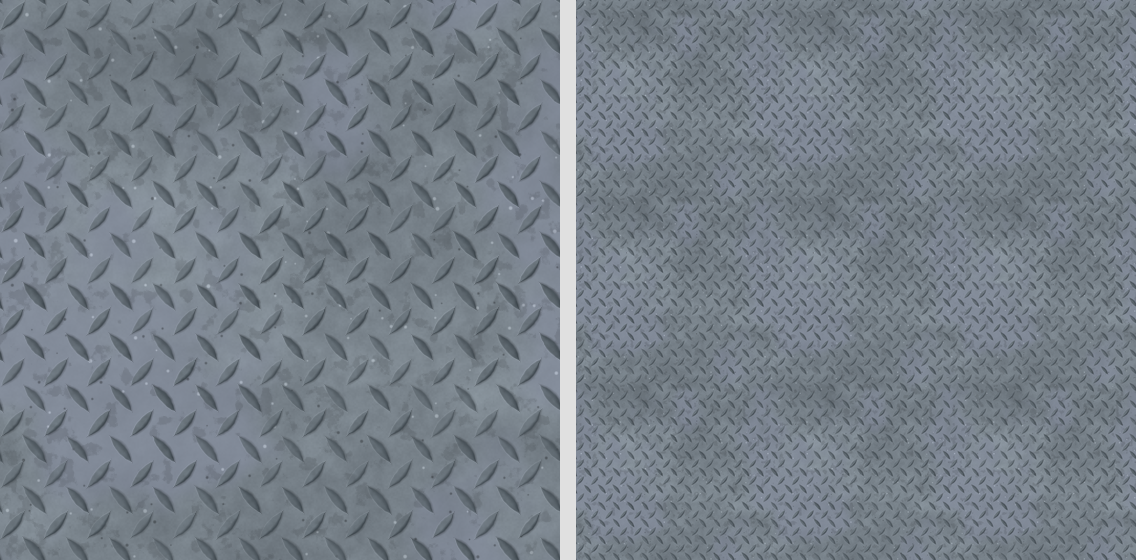
Left: one tile. Right: repeated 3 by 3.
A Shadertoy shader for this texture:

```glsl
// Worn steel tread plate: leaf-shaped lugs leaning alternately right and left.

const vec2 REPEATS = vec2(13.0, 11.0);       // lugs of each lean, across and down
const vec2 LUG_SIZE = vec2(0.0079, 0.0295);  // half width, half length
const vec3 STEEL_DARK = vec3(0.415, 0.45, 0.48);
const vec3 STEEL_PALE = vec3(0.565, 0.61, 0.645);
const vec3 STEEL_BLUE = vec3(0.52, 0.55, 0.62);
const vec3 LUG_FACE = vec3(0.42, 0.46, 0.49);
const vec3 LUG_DARK = vec3(0.20, 0.235, 0.26);

float hash(vec2 p) {
    vec3 q = fract(p.xyx * vec3(0.1031, 0.1030, 0.0973));
    q += dot(q, q.yzx + 33.33);
    return fract((q.x + q.y) * q.z);
}

// Value noise that wraps after a whole number of cells
float noise(vec2 uv, vec2 cells, float seed) {
    vec2 p = uv * cells;
    vec2 i = floor(p), f = fract(p);
    f = f * f * (3.0 - 2.0 * f);
    vec2 a = mod(i, cells) + seed, b = mod(i + 1.0, cells) + seed;
    return mix(mix(hash(a), hash(vec2(b.x, a.y)), f.x),
               mix(hash(vec2(a.x, b.y)), hash(b), f.x), f.y);
}

float fbm(vec2 uv, vec2 cells, float seed) {
    float sum = 0.0, gain = 0.5;
    for (int k = 0; k < 5; k++) {
        sum += gain * noise(uv, cells, seed + float(k) * 17.0);
        cells *= 2.0;
        gain *= 0.5;
    }
    return sum / 0.97;
}

// Sparse round specks, one possible per grid cell
float specks(vec2 uv, float cells, float density, float seed, float pixel) {
    vec2 p = uv * cells;
    vec2 id = mod(floor(p), cells) + seed;
    vec2 centre = 0.3 + 0.4 * vec2(hash(id + 3.1), hash(id + 7.7));
    float radius = mix(0.06, 0.17, hash(id + 11.3));
    float soft = pixel * cells;
    float dist = length(fract(p) - centre);
    return step(hash(id), density) * (1.0 - smoothstep(radius - soft, radius + soft, dist));
}

// Bare plate: broad smudges, cloudy stains, fine mottling and grain
vec3 plate(vec2 uv, float pixel) {
    float smudge = fbm(uv, vec2(3.0, 5.0), 5.0) - 0.5;
    float stain = fbm(uv, vec2(14.0), 41.0) - 0.5;
    float mottle = fbm(uv, vec2(56.0), 83.0) - 0.5;
    float grain = noise(uv, vec2(320.0), 131.0) - 0.5;
    float tone = 0.5 + 1.1 * smudge + 0.55 * stain + 0.35 * mottle + 0.12 * grain;
    vec3 color = mix(STEEL_DARK, STEEL_PALE, clamp(tone, 0.0, 1.0));
    float tint = smoothstep(0.45, 0.7, fbm(uv, vec2(5.0), 211.0));
    color = mix(color, STEEL_BLUE, 0.6 * tint);
    float pitting = smoothstep(0.6, 0.72, fbm(uv, vec2(40.0), 307.0));
    color *= 1.0 - 0.1 * pitting;
    color += 0.16 * specks(uv, 52.0, 0.05, 19.0, pixel);
    return color * (1.0 - 0.3 * specks(uv, 64.0, 0.03, 61.0, pixel));
}

// One lattice of raised lugs; lean is +1 to the right, -1 to the left
vec3 addLugs(vec3 color, vec2 uv, vec2 offset, float lean, float pixel) {
    vec2 grid = uv * REPEATS - offset;
    vec2 cell = floor(grid + 0.5);
    vec2 p = (grid - cell) / REPEATS;
    vec2 id = mod(cell, REPEATS) + 50.0 * (lean + 2.0);

    // Local frame: across points to the right-hand flank
    float along = dot(p, vec2(lean * 0.645, 0.765));
    float across = dot(p, vec2(0.765, -lean * 0.645));
    vec2 size = LUG_SIZE * mix(0.92, 1.06, hash(id + 2.3));
    float t = along / size.y;
    across += 0.0015 * (t * t - 0.3);
    across += 0.0012 * (noise(uv, vec2(160.0), 9.0) - 0.5);
    float halfWidth = size.x * (1.0 - t * t);
    float d = abs(across) - halfWidth;
    float flank = clamp(across / max(halfWidth, 0.001), -1.0, 1.0);
    float right = smoothstep(-0.2, 0.6, flank);

    // Wear follows both the single lug and its neighbourhood
    float wear = 0.55 * hash(id + 8.9) + 0.9 * (fbm(uv, vec2(4.0), 401.0) - 0.25);
    float relief = mix(1.05, 0.5, clamp(wear, 0.0, 1.0));

    // Soft shadow on the right, thin lit rim on the left
    float near = 1.0 - smoothstep(0.0, 0.005, d);
    color *= 1.0 - 0.22 * relief * near * right;
    float rim = 1.0 - smoothstep(0.0, 0.0022, abs(d - 0.0008));
    color += 0.045 * relief * rim * (1.0 - right);

    // Face darkens towards the right flank, more so when leaning right
    float rightLean = 0.5 + 0.5 * lean;
    float edge = smoothstep(mix(-0.4, 0.1, rightLean), 1.0, flank);
    float shade = mix(0.24, 0.04, rightLean) + mix(0.4, 0.85, rightLean) * edge;
    shade += 0.3 * smoothstep(0.2, 0.95, -lean * 0.0 - t) * (1.0 - rightLean);
    vec3 face = mix(LUG_FACE, LUG_DARK, clamp(shade, 0.0, 1.0));
    face *= 0.9 + 0.2 * fbm(uv, vec2(90.0), 503.0);
    face = mix(color, face, clamp(relief + 0.1, 0.0, 1.0));
    return mix(color, face, 1.0 - smoothstep(-pixel, pixel, d));
}

void mainImage(out vec4 fragColor, in vec2 fragCoord) {
    vec2 uv = fragCoord / iResolution.xy;
    float pixel = 1.0 / iResolution.y;
    vec3 color = plate(uv, pixel);
    color = addLugs(color, uv, vec2(0.305, 0.685), 1.0, pixel);
    color = addLugs(color, uv, vec2(0.812, 0.18), -1.0, pixel);
    fragColor = vec4(color, 1.0);
}
```
